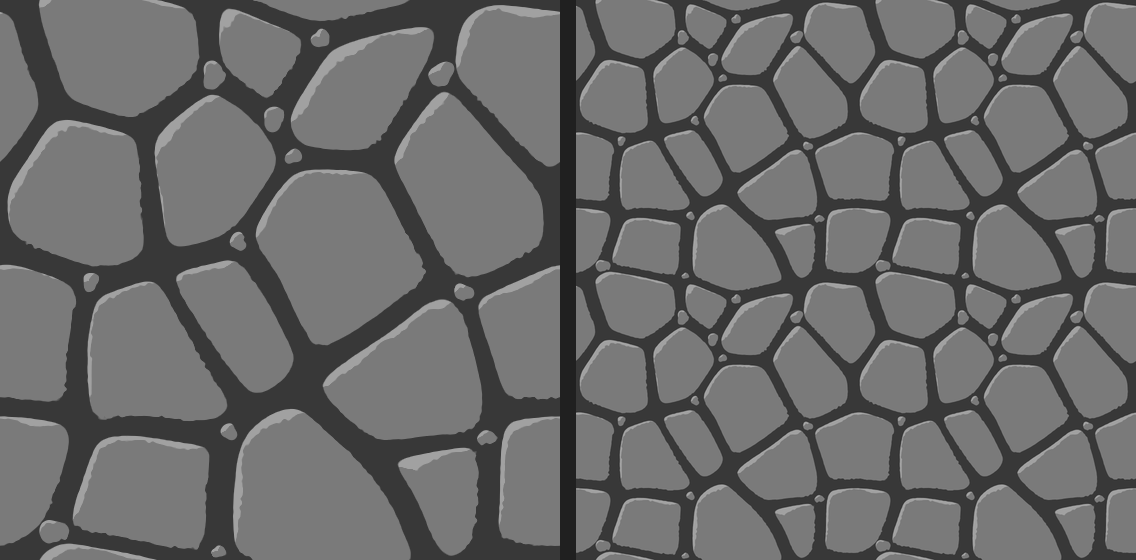
Left: one tile. Right: repeated 2 by 2.
This texture is drawn by a WebGL 1 fragment shader. Its source:

```glsl
precision highp float;
// Flat-shaded paving of irregular stones in dark mortar, with pebbles and lit rims.
// Stones are cells of a wrapped, weighted Voronoi diagram with inset, rounded edges;
// pebbles sit on the roomy corners where three cells meet.
uniform vec2 u_resolution;

#define CELLS 4.0          // stones per side of the tile
#define JITTER 0.72        // scatter of stone centres
#define SIZE_SPREAD 0.32   // difference between large and small stones
#define MORTAR 0.0185      // mean half width of the joints
#define TAPER 0.06         // how far joints deviate from parallel
#define SHARPNESS 85.0     // higher gives tighter stone corners
#define WARP 0.07          // bend of the stone outlines
#define ROUGHNESS 0.005    // chipping of the outlines
#define RIM 0.018          // widest lit rim
#define PEBBLE_SHARE 0.62  // share of corners holding a pebble
#define LIGHT_DIR vec2(-0.6, 0.8)
#define SEED 11.0

const vec3 MORTAR_COLOR = vec3(0.22);
const vec3 STONE_COLOR = vec3(0.48);
const vec3 RIM_COLOR = vec3(0.63);

vec2 hash(vec2 p) {
  vec3 q = fract((p.xyx + SEED) * vec3(0.1031, 0.1030, 0.0973));
  q += dot(q, q.yzx + 33.33);
  return fract((q.xx + q.yz) * q.zy);
}

// Value noise that repeats after a whole number of lattice steps.
float noise(vec2 uv, float period) {
  vec2 p = uv * period, i = floor(p), f = fract(p);
  f = f * f * (3.0 - 2.0 * f);
  float a = hash(mod(i, period)).x;
  float b = hash(mod(i + vec2(1.0, 0.0), period)).x;
  float c = hash(mod(i + vec2(0.0, 1.0), period)).x;
  float d = hash(mod(i + 1.0, period)).x;
  return mix(mix(a, b, f.x), mix(c, d, f.x), f.y);
}

// Stone centre (xy) and weight (z) of a lattice cell; rows are staggered.
vec3 site(vec2 cell) {
  vec2 id = mod(cell, CELLS);
  vec2 stagger = vec2(0.5 * mod(id.y, 2.0) - 0.25, 0.0);
  vec2 center = cell + 0.5 + stagger + JITTER * (hash(id) - 0.5);
  return vec3(center, SIZE_SPREAD * hash(id + 37.0).x);
}

float power(vec2 p, vec3 s) {
  return dot(p - s.xy, p - s.xy) - s.z;
}

// Depth inside the stone (x) and outward normal (yz), rounded by a soft minimum.
vec3 stone(vec2 p, vec2 cell) {
  vec3 a = site(cell);
  float sum = 0.0;
  vec2 normal = vec2(0.0);
  for (int j = -2; j <= 2; j++) for (int i = -2; i <= 2; i++) {
    if (i == 0 && j == 0) continue;
    vec2 o = vec2(float(i), float(j));
    vec3 b = site(cell + o);
    vec2 dir = b.xy - a.xy;
    float len = length(dir);
    dir /= len;
    vec2 h = hash(mod(cell, CELLS) * 7.0 + o + 90.0);
    float depth = (power(p, b) - power(p, a)) / (2.0 * len);
    depth += TAPER * (2.0 * h.y - 1.0) * dot(p - a.xy, vec2(-dir.y, dir.x));
    depth = depth / CELLS - MORTAR * (0.65 + 0.7 * h.x);
    float w = exp(-SHARPNESS * depth);
    sum += w;
    normal += w * dir;
  }
  return vec3(-log(sum) / SHARPNESS, normalize(normal + 1e-9));
}

// Depth and normal of a pebble at the corner shared by three cells.
vec3 pebble(vec2 p, vec2 ca, vec2 cb, vec2 cc) {
  vec3 none = vec3(-1.0, 0.0, 1.0);
  vec3 a = site(ca), b = site(cb), c = site(cc);
  vec2 u = b.xy - a.xy, v = c.xy - a.xy;
  float det = u.x * v.y - u.y * v.x;
  if (abs(det) < 0.02) return none;
  float ku = 0.5 * (dot(u, u) + a.z - b.z), kv = 0.5 * (dot(v, v) + a.z - c.z);
  vec2 corner = a.xy + vec2(ku * v.y - kv * u.y, kv * u.x - ku * v.x) / det;
  vec2 q = p - corner;
  vec2 id = mod(ca, CELLS) + mod(cb, CELLS) + mod(cc, CELLS);
  vec2 h = hash(id + 150.0), g = hash(id + 210.0);
  if (length(q) > 0.2 || h.x > PEBBLE_SHARE) return none;

  // Room left before a fourth cell reaches the corner.
  float room = 1.0, base = power(corner, a);
  for (int j = -2; j <= 2; j++) for (int i = -2; i <= 2; i++) {
    vec2 k = floor(corner) + vec2(float(i), float(j));
    bool own = distance(k, ca) < 0.5 || distance(k, cb) < 0.5 || distance(k, cc) < 0.5;
    if (!own) room = min(room, power(corner, site(k)) - base);
  }
  float radius = min(mix(0.012, 0.023, h.y), 0.25 * room / CELLS);
  if (radius < 0.006) return none;
  float turn = 6.2832 * g.x;
  float angle = atan(q.y, q.x);
  float outline = 1.0 + 0.16 * cos(2.0 * angle + turn) + 0.09 * cos(3.0 * angle - 2.0 * turn);
  return vec3(radius * outline - length(q) / CELLS, normalize(q + 1e-6));
}

void main() {
  vec2 uv = gl_FragCoord.xy / u_resolution;
  float pixel = 1.0 / min(u_resolution.x, u_resolution.y);
  vec2 bend = vec2(noise(uv, 8.0), noise(uv + 0.375, 8.0)) - 0.5;
  vec2 p = uv * CELLS + WARP * bend;

  // Three cells closest to this point.
  vec3 best = vec3(1e3);
  vec2 ca = vec2(0.0), cb = ca, cc = ca;
  for (int j = -2; j <= 2; j++) for (int i = -2; i <= 2; i++) {
    vec2 k = floor(p) + vec2(float(i), float(j));
    float f = power(p, site(k));
    if (f < best.x) { best = vec3(f, best.xy); cc = cb; cb = ca; ca = k; }
    else if (f < best.y) { best = vec3(best.x, f, best.y); cc = cb; cb = k; }
    else if (f < best.z) { best.z = f; cc = k; }
  }
  vec3 rock = stone(p, ca), grit = pebble(p, ca, cb, cc);
  float rimScale = 1.0;
  if (grit.x > rock.x) { rock = grit; rimScale = 0.65; }

  // Chipped outlines on the shaded side, broken rims on the lit side.
  float facing = dot(rock.yz, LIGHT_DIR);
  float grain = noise(uv, 128.0) - 0.5;
  float chips = smoothstep(0.3, 0.7, noise(uv, 16.0)) * smoothstep(0.5, -0.4, facing);
  float depth = rock.x + ROUGHNESS * grain * (0.2 + chips);
  float rim = RIM * rimScale * smoothstep(0.3, 0.95, facing) * (0.3 + noise(uv + 0.25, 16.0));
  rim += 0.006 * grain * smoothstep(0.3, 0.6, facing) - 0.002;

  float body = clamp(depth / pixel + 0.5, 0.0, 1.0);
  float lit = clamp((rim - depth) / pixel + 0.5, 0.0, 1.0);
  vec3 color = mix(MORTAR_COLOR, mix(STONE_COLOR, RIM_COLOR, lit), body);
  gl_FragColor = vec4(color, 1.0);
}
```
